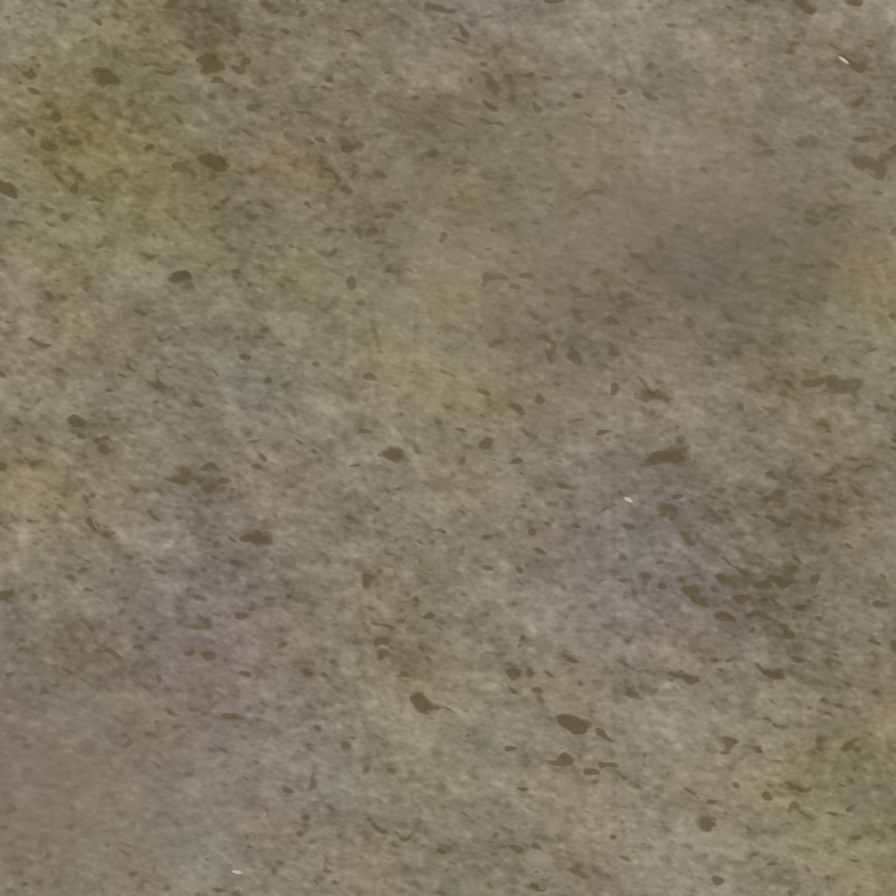
Reproduce this texture procedurally as a three.js fragment shader.

```glsl
varying vec2 vUv;

vec3 hash3(vec2 cell) {
  vec3 p = fract(cell.xyx * vec3(0.1031, 0.1030, 0.0973));
  p += dot(p, p.yxz + 33.33);
  return fract((p.xxy + p.yzz) * p.zyx);
}

// Cellular noise: each cell scatters one soft light or dark grain
float grains(vec2 p) {
  vec2 cell = floor(p);
  float sum = 0.0;
  for (int y = -1; y <= 1; y++) {
    for (int x = -1; x <= 1; x++) {
      vec2 neighbour = cell + vec2(float(x), float(y));
      vec3 seed = hash3(neighbour + 211.0);
      vec2 d = neighbour + seed.xy - p;
      float falloff = max(0.0, 1.0 - dot(d, d));
      sum += (2.0 * seed.z - 1.0) * falloff * falloff * falloff;
    }
  }
  return sum;
}

float glow(vec2 p, vec2 centre, vec2 radius) {
  vec2 d = (p - centre) / radius;
  return exp(-dot(d, d));
}

void main() {
  // Lean the ground slightly downhill to the right, with ragged outlines
  vec2 p = vUv + vec2(0.0, 0.16 * vUv.x);
  vec2 ragged = p + 0.006 * vec2(grains(p * 48.0 + 7.0), grains(p * 57.0 + 31.0));

  float broad = grains(ragged * vec2(3.2, 4.2) + 5.0) + 0.7 * grains(ragged * vec2(8.0, 12.0) + 17.0);
  float medium = grains(ragged * vec2(17.0, 27.0) + 40.0) + 0.8 * grains(ragged * vec2(36.0, 58.0) + 3.0);
  float fine = grains(p * vec2(82.0, 130.0) + 11.0) + 0.8 * grains(p * vec2(165.0, 245.0) + 23.0);

  // Worn, smoother earth and a yellowed patch of moss
  float worn = glow(vUv, vec2(0.74, 0.74), vec2(0.34, 0.17)) + glow(vUv, vec2(0.02, 0.12), vec2(0.24, 0.15));
  float moss = glow(vUv, vec2(0.16, 0.84), vec2(0.24, 0.15)) + 0.5 * glow(vUv, vec2(0.98, 0.1), vec2(0.12));
  float rough = 1.0 - 0.5 * worn;

  vec3 color = vec3(0.521, 0.488, 0.416);
  color += (0.042 * broad + 0.034 * medium * rough + 0.050 * fine * rough) * vec3(1.0, 1.0, 0.96);
  color += worn * vec3(-0.018, -0.028, -0.014);
  color += moss * vec3(-0.004, -0.002, -0.062);
  color += grains(p * 4.5 + 61.0) * vec3(0.004, 0.008, -0.026);
  color += grains(ragged * vec2(11.0, 15.0) + 83.0) * vec3(-0.014, 0.003, 0.012);

  // Small olive specks gather where the ground is darker
  float speck = grains(ragged * vec2(70.0, 118.0) + 97.0) - 0.3 * medium - 0.15 * broad;
  color = mix(color, vec3(0.35, 0.31, 0.205), 0.62 * rough * smoothstep(0.42, 1.05, speck));

  // Sparse larger hollows
  float hollow = grains(ragged * vec2(25.0, 44.0) + 139.0) + 0.25 * fine - 0.12 * broad;
  color = mix(color, vec3(0.32, 0.275, 0.175), 0.68 * rough * smoothstep(0.72, 1.2, hollow));

  // A few pale chips
  for (int i = 0; i < 3; i++) {
    vec3 seed = hash3(vec2(float(i) * 7.0 + 2.0, 19.0));
    vec2 d = (ragged - seed.xy - vec2(0.0, 0.16 * seed.x)) / vec2(0.007, 0.003);
    color = mix(color, vec3(0.78, 0.74, 0.66), 0.85 * (1.0 - smoothstep(0.5, 1.1, length(d))));
  }

  gl_FragColor = vec4(color, 1.0);
}
```
